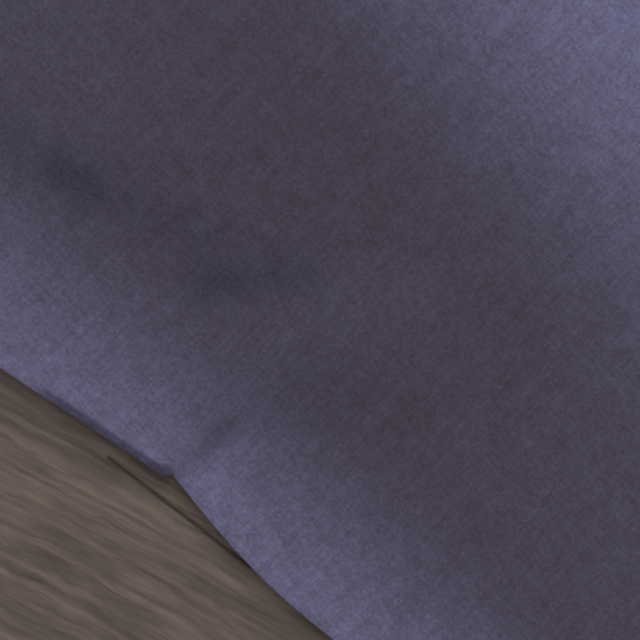
This texture is drawn by a WebGL 2 fragment shader. Its source:

```glsl
#version 300 es
precision highp float;
// Draped violet-grey cloth with soft folds, lying over a dark wooden floor.
uniform vec2 u_resolution;
out vec4 fragColor;

// Integer hash of a lattice cell, 0 to 1.
float hash(vec2 cell) {
    uvec2 q = uvec2(ivec2(cell)) * uvec2(1597u, 3812u) + uvec2(7919u, 104729u);
    uint n = (q.x ^ (q.y * 265443u)) * 747796u + 289133u;
    n = ((n >> 15u) ^ n) * 282282u + 7u;
    n = (n >> 13u) ^ n;
    return float(n & 65535u) / 65535.0;
}

float noise(vec2 p) {
    vec2 i = floor(p), f = fract(p);
    f = f * f * (3.0 - 2.0 * f);
    return mix(mix(hash(i), hash(i + vec2(1, 0)), f.x),
               mix(hash(i + vec2(0, 1)), hash(i + vec2(1, 1)), f.x), f.y);
}

float fbm(vec2 p) {
    float sum = 0.0, amp = 0.5;
    for (int i = 0; i < 4; i++) {
        sum += amp * noise(p);
        p = mat2(1.6, 1.2, -1.2, 1.6) * p + 17.3;
        amp *= 0.5;
    }
    return sum;
}

// Soft band around the segment from a to b.
float crease(vec2 p, vec2 a, vec2 b, float width) {
    vec2 ab = b - a;
    float t = clamp(dot(p - a, ab) / dot(ab, ab), 0.0, 1.0);
    float d = length(p - a - ab * t) / width;
    return exp(-d * d);
}

// Height of the cloth's lower border: two lobes meeting in a notch.
float hemHeight(float x) {
    if (x < 0.27) return max(0.425 - 0.665 * x, 0.257);
    float t = x - 0.27;
    return 0.257 - 1.025 * t - 0.018 * sin(3.1416 * clamp(t / 0.25, 0.0, 1.0));
}

vec3 wood(vec2 p, float gap) {
    // Grain runs down to the right and bends gently.
    vec2 g = vec2(0.87 * p.x - 0.5 * p.y, 0.5 * p.x + 0.87 * p.y);
    g.y += 0.03 * (fbm(g * vec2(6.0, 8.0)) - 0.5);
    float broad = fbm(g * vec2(2.5, 22.0));
    float veins = noise(g * vec2(7.0, 95.0) + 31.0);
    float lines = noise(g * vec2(12.0, 170.0) + 9.0);
    float fine = noise(g * vec2(40.0, 330.0) + 5.0);
    float tone = 0.52 + 0.5 * (broad - 0.47) + 0.3 * (veins - 0.5)
               + 0.32 * (lines - 0.5) + 0.2 * (fine - 0.5);
    vec3 col = mix(vec3(0.255, 0.228, 0.212), vec3(0.475, 0.42, 0.39), tone);
    // Plank seam and the shadow beneath the cloth.
    col *= 1.0 - 0.35 * crease(p, vec2(0.17, 0.285), vec2(0.39, 0.115), 0.0035);
    return col * (1.0 - 0.42 * exp(-gap / 0.02));
}

vec3 cloth(vec2 p, float rise) {
    // Broad light: far corner, lower border, faint sides.
    float sweep = 0.78 * (p.y - 0.435 + 0.72 * p.x + 0.2 * p.x * p.x);
    float light = 0.80 * smoothstep(1.28, 2.04, p.x + p.y + 0.06 * (p.x - p.y));
    light += 0.62 * (1.0 - smoothstep(-0.02, 0.32, sweep));
    light += 0.09 * smoothstep(0.5, 0.0, length(p - vec2(0.05, 1.0)));
    light += 0.10 * smoothstep(0.45, 0.0, length(p - vec2(1.0, 0.2)));
    light += 0.08 * crease(p, vec2(0.45, 0.50), vec2(0.62, 0.54), 0.09);

    // Crease rising from the notch, lit on its lower side.
    light -= 0.17 * crease(p, vec2(0.27, 0.262), vec2(0.36, 0.335), 0.022);
    light += 0.08 * crease(p, vec2(0.31, 0.25), vec2(0.38, 0.30), 0.03);

    // Mottling, threads along both diagonals, and nap.
    vec2 w = vec2(p.x + p.y, p.y - p.x) * 0.7071;
    float mottle = fbm(p * 45.0) - 0.47;
    float threads = noise(w * vec2(40.0, 270.0)) + noise(w * vec2(250.0, 55.0) + 53.0) - 1.0;
    float streaks = noise(w * vec2(7.0, 110.0) + 71.0) - 0.5;
    float nap = noise(p * 230.0) + noise(p * 380.0 + 11.0) - 1.0;
    float grain = 0.17 * mottle + 0.11 * threads + 0.06 * streaks + 0.16 * nap;
    light += grain * (0.8 + 0.7 * clamp(light, 0.0, 1.0));

    vec3 col = mix(vec3(0.264, 0.243, 0.294), vec3(0.435, 0.430, 0.560), max(light, -0.25));
    // Cool shade in the long folds.
    float fold = 0.08 * crease(p, vec2(-0.02, 0.80), vec2(0.12, 0.715), 0.035)
               + 0.05 * crease(p, vec2(0.10, 0.72), vec2(0.32, 0.63), 0.05)
               + 0.08 * crease(p, vec2(0.32, 0.555), vec2(0.47, 0.575), 0.035)
               + 0.03 * crease(p, vec2(0.36, 0.34), vec2(0.52, 0.40), 0.07);
    col *= 1.0 - fold * vec3(1.25, 1.0, 0.75);
    // Turned hem in shade along the left lobe.
    float hem = smoothstep(0.04, 0.10, p.x) * (1.0 - smoothstep(0.262, 0.278, p.x));
    col *= 1.0 - 0.30 * hem * (1.0 - smoothstep(0.008, 0.017, rise));
    return col * (1.0 - 0.12 * exp(-max(rise, 0.0) / 0.003));
}

void main() {
    vec2 p = gl_FragCoord.xy / u_resolution;
    float slope = p.x < 0.27 ? 0.83 : 0.69;
    float rise = (p.y - hemHeight(p.x)) * slope;
    float pixel = 1.0 / min(u_resolution.x, u_resolution.y);
    float cover = smoothstep(-pixel, pixel, rise);
    vec3 col = mix(wood(p, max(-rise, 0.0)), cloth(p, rise), cover);
    fragColor = vec4(col, 1.0);
}
```
